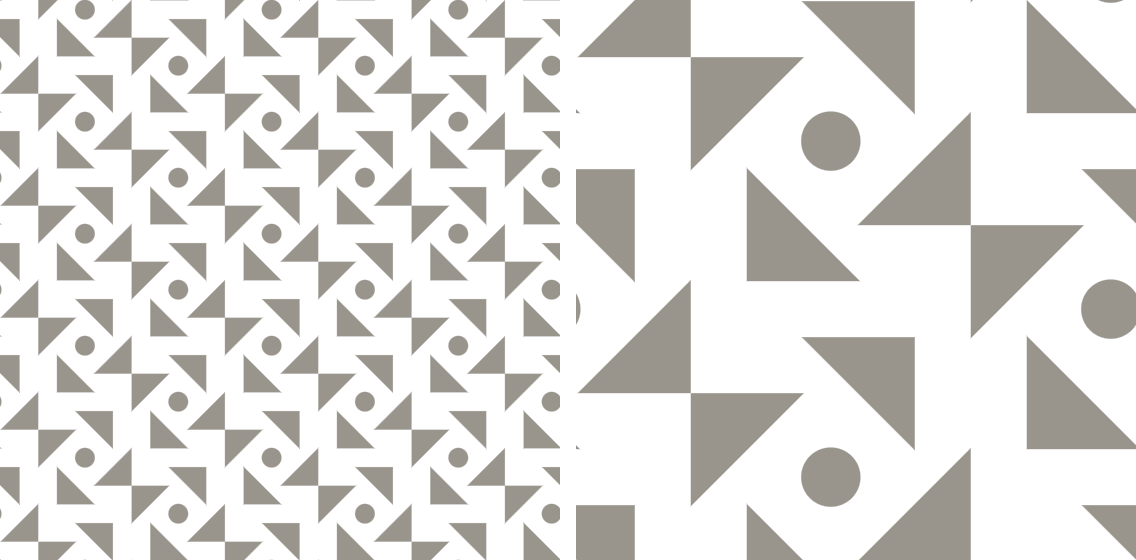
Left, the full canvas; right, a detail of the centre.
A three.js fragment shader for this pattern:

```glsl
// Half-drop repeat of grey right triangles, paired as bow ties, with dots on white.
varying vec2 vUv;

const vec3 PAPER = vec3(1.0);
const vec3 INK = vec3(0.60, 0.58, 0.55);
const vec2 REPEATS = vec2(3.0, 5.0);      // cells across and up
const vec2 CELL = vec2(10.0, 6.0);        // cell size in grid units, 30 units per canvas
const vec2 BOW_CENTER = vec2(7.05, 3.98); // where the bow tie pinches
const vec2 LONE_CORNER = vec2(4.0, 1.0);  // corner of a single triangle, from the bow tie
const vec2 DOT_CENTER = vec2(-2.5, 1.5);  // from the bow tie
const float LEG = 2.02;
const float DOT_RADIUS = 0.53;
const float EDGE_PIXELS = 1.2;

// Wraps a position into one cell centred on the origin.
vec2 wrapCell(vec2 p) {
  return mod(p + 0.5 * CELL, CELL) - 0.5 * CELL;
}

// Signed distance to a right triangle; legs run from the origin along the signs of dir.
float rightTriangle(vec2 p, vec2 dir) {
  p *= dir;
  return max(max(-p.x, -p.y), (p.x + p.y - LEG) * 0.70711);
}

// Distance to the motif: a dot and two triangle pairs with half-turn symmetry.
float motif(vec2 p) {
  float d = length(wrapCell(p - DOT_CENTER)) - DOT_RADIUS;
  for (int i = 0; i < 2; i++) {
    float turn = 1.0 - 2.0 * float(i);
    d = min(d, rightTriangle(wrapCell(p), turn * vec2(-1.0, 1.0)));
    d = min(d, rightTriangle(wrapCell(p - turn * LONE_CORNER), vec2(-turn)));
  }
  return d;
}

void main() {
  vec2 grid = vUv * REPEATS * CELL;
  vec2 p = grid - BOW_CENTER;

  // Two copies per cell, the second shifted by half a cell both ways.
  float d = min(motif(p), motif(p - 0.5 * CELL));

  vec2 pixel = fwidth(grid);
  float edge = EDGE_PIXELS * max(pixel.x, pixel.y);
  float coverage = clamp(0.5 - d / edge, 0.0, 1.0);
  gl_FragColor = vec4(mix(PAPER, INK, coverage), 1.0);
}
```
